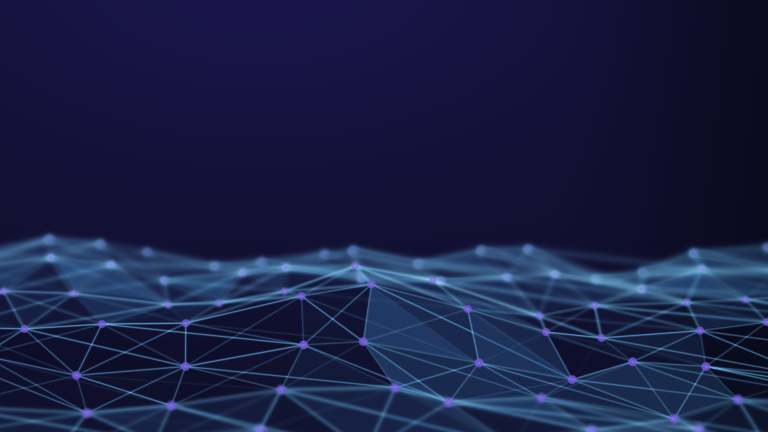
Reproduce this background procedurally as a Shadertoy shader.

```glsl
// Glowing blue wire terrain with violet nodes under a dark indigo sky.

float hash(vec2 p) {
    return fract(sin(dot(p, vec2(127.1, 311.7))) * 43758.5453);
}

// Smooth hump of unit height that vanishes beyond its half width.
float hump(float x, float centre, float halfWidth) {
    float d = (x - centre) / halfWidth;
    float k = max(0.0, 1.0 - d * d);
    return k * k;
}

float spacing(float row) {
    return 0.13 + 0.02 * row;
}

// Depth of field: sharp around the middle rows, soft far and near.
float focusBlur(float row) {
    return 0.0021 + 0.0034 * max(0.0, 2.5 - row) + 0.0042 * max(0.0, row - 4.2);
}

// Height of the hills; row 0 is the most distant.
float terrain(float x, float row) {
    float y = 0.38 - 0.03 * row - 0.0065 * row * row;
    float far = 0.064 * hump(x, 0.14, 0.42) + 0.032 * hump(x, 0.75, 0.34)
              + 0.038 * hump(x, 1.16, 0.26) + 0.046 * hump(x, 1.70, 0.30)
              - 0.034 * hump(x, 1.42, 0.18);
    float middle = 0.104 * hump(x, 0.86, 0.42) - 0.035 * hump(x, 1.23, 0.18);
    return y + far * max(0.0, 1.0 - row * 0.25) + middle * hump(row, 3.0, 2.2);
}

// Jittered grid point; the summit of the central hill stays fixed.
vec2 node(float column, float row) {
    vec2 id = vec2(column, row);
    float loose = min(1.0, abs(column) + abs(row - 3.0));
    float x = 0.86 + (column + 0.65 * loose * (hash(id) - 0.5)) * spacing(row);
    float lift = (hash(id + 37.0) - 0.5) * (0.020 + 0.011 * row);
    return vec2(x, terrain(x, row) + lift * loose);
}

float lineGlow(vec2 p, vec2 a, vec2 b, float blur) {
    vec2 ab = b - a;
    vec2 ap = p - a;
    float d = length(ap - ab * clamp(dot(ap, ab) / dot(ab, ab), 0.0, 1.0));
    return exp(-d * d / (blur * blur));
}

// Positive on the left side of the edge from a to b.
float side(vec2 p, vec2 a, vec2 b) {
    vec2 e = normalize(b - a);
    return e.x * (p.y - a.y) - e.y * (p.x - a.x);
}

float triangle(vec2 p, vec2 a, vec2 b, vec2 c, float blur) {
    float turn = sign(side(c, a, b));
    float inside = min(side(p, a, b) * turn, min(side(p, b, c) * turn, side(p, c, a) * turn));
    return smoothstep(0.0, 1.5 * blur, inside);
}

vec3 sky(vec2 p) {
    vec3 c = mix(vec3(0.066, 0.060, 0.190), vec3(0.036, 0.038, 0.115), smoothstep(1.25, 1.85, p.x));
    vec2 q = (p - vec2(0.60, 1.08)) * vec2(1.3, 2.3);
    c += vec3(0.034, 0.024, 0.110) * exp(-dot(q, q));
    return c * mix(0.80, 1.0, smoothstep(0.1, 0.5, p.y));
}

vec3 addNetwork(vec3 color, vec2 p) {
    for (float row = 0.0; row < 7.0; row++) {
        float blur = focusBlur(row);
        float strength = 0.95 * sqrt(0.0021 / blur);
        float first = round((p.x - 0.86) / spacing(row)) - 4.0;
        vec2 a = node(first, row);
        vec2 d = node(first, row + 1.0);
        vec2 e = node(first + 1.0, row + 1.0);

        for (float i = 0.0; i < 8.0; i++) {
            vec2 id = vec2(first + i, row);
            vec2 b = node(id.x + 1.0, row);
            vec2 f = node(id.x + 2.0, row + 1.0);

            // Translucent facets: distant haze, side hills, central hill, right slope, foreground.
            float sides = hump(a.x, 0.20, 0.42) + hump(a.x, 1.62, 0.36);
            float lit = 0.03 + 0.40 * hump(row, 0.3, 2.0) + 0.32 * hump(row, 6.0, 2.4)
                      + 0.40 * sides * hump(row, 1.4, 1.6)
                      + 0.85 * hump(a.x, 0.96, 0.32) * hump(row, 3.5, 2.3)
                      + 0.55 * hump(a.x, 1.40, 0.22) * hump(row, 4.0, 1.6);
            float h = hash(id + 71.0);
            float facets = triangle(p, a, b, e, blur) * mix(0.3, 1.0, h)
                         + triangle(p, a, d, e, blur) * mix(0.9, 0.2, h);
            color = mix(color, vec3(0.20, 0.40, 0.63), min(0.75, facets * lit));

            // Wires to the neighbours and across the next row.
            float wires = lineGlow(p, a, b, blur) * (0.4 + 0.6 * h)
                        + lineGlow(p, a, d, blur) * (0.3 + 0.6 * hash(id + 5.0))
                        + lineGlow(p, a, e, blur) * (0.2 + 0.6 * hash(id + 11.0))
                        + lineGlow(p, a, f, blur) * 0.8 * hash(id + 17.0)
                        + lineGlow(p, b, d, blur) * 0.7 * hash(id + 23.0);
            color += (1.0 - color) * vec3(0.36, 0.70, 0.92) * min(wires, 1.2) * strength * 0.8;

            // Violet joint.
            float radius = 0.0065 + 0.0009 * row;
            float joint = 1.0 - smoothstep(radius - blur, radius + blur, length(p - a));
            color = mix(color, vec3(0.46, 0.34, 0.86), joint * mix(0.25, 0.85, hump(row, 4.0, 5.0)));

            a = b;
            d = e;
            e = f;
        }
    }
    return color;
}

void mainImage(out vec4 fragColor, in vec2 fragCoord) {
    vec2 p = fragCoord / iResolution.y;
    vec3 color = sky(p);
    if (p.y < 0.52) color = addNetwork(color, p);
    fragColor = vec4(clamp(color, 0.0, 1.0), 1.0);
}
```
